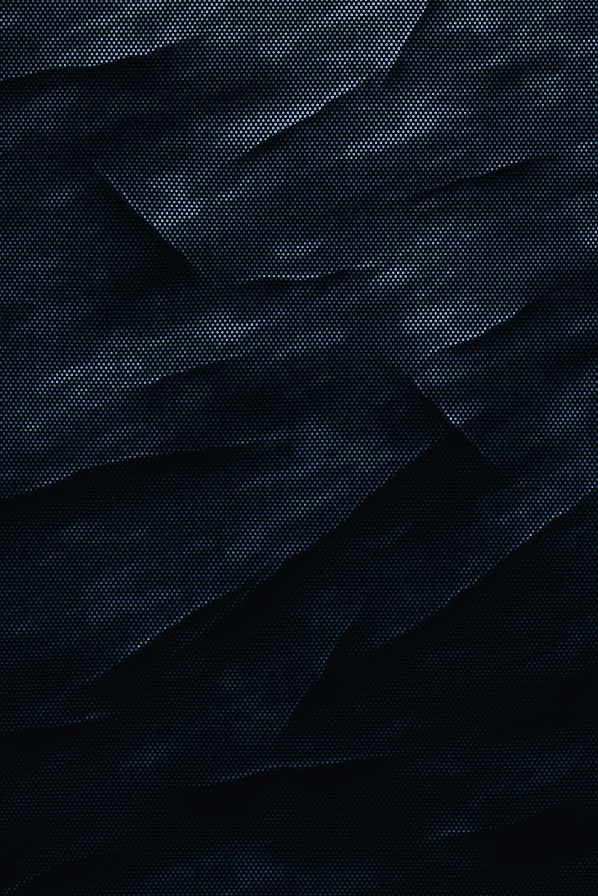
A Shadertoy shader for this texture:

```glsl
#define WEAVE_COLUMNS 122.0
#define WEAVE_ROWS 80.0
#define FOLD_COUNT 18
#define RIDGE_WIDTH 0.006
#define RIDGE_GAIN 0.95
#define SHADOW_DEPTH 0.88
#define LIGHT_TOP 0.80
#define LIGHT_BOTTOM 0.19
#define PATCHINESS 1.0
#define THREAD_GAIN 1.85

const float TAU = 6.2831853;

float hash(vec2 p) {
    return fract(sin(dot(p, vec2(127.1, 311.7))) * 43758.5453);
}

float noise(vec2 p) {
    vec2 cell = floor(p), f = fract(p);
    f = f * f * (3.0 - 2.0 * f);
    return mix(mix(hash(cell), hash(cell + vec2(1, 0)), f.x),
               mix(hash(cell + vec2(0, 1)), hash(cell + vec2(1, 1)), f.x), f.y);
}

float fbm(vec2 p) {
    float sum = 0.0, amplitude = 0.5;
    for (int i = 0; i < 4; i++) {
        sum += amplitude * noise(p);
        p = p * 2.03 + 3.7;
        amplitude *= 0.5;
    }
    return sum;
}

vec2 rotate(vec2 p, float angle) {
    float c = cos(angle), s = sin(angle);
    return vec2(c * p.x + s * p.y, c * p.y - s * p.x);
}

// One crease: x = lit ridge and slope above it, y = shadow below it
vec2 fold(vec2 p, float id, float height) {
    float across = fract(id * 0.618 + 0.25 * hash(vec2(id, 1.3)));
    vec2 center = vec2(across, height * (id + 0.5) / float(FOLD_COUNT));
    float kind = hash(vec2(id, 2.9));
    float size = hash(vec2(id, 5.7));
    float angle = mix(0.10, 0.68, hash(vec2(id, 4.1)));
    float reach = mix(0.14, 0.52, size * size);
    if (kind > 0.82) {
        angle = mix(-0.75, 1.05, step(0.9, kind));
        reach = 0.18;
    }
    float spread = mix(0.025, 0.10, size);

    vec2 q = rotate(p - center, angle);
    q.y += (hash(vec2(id, 8.9)) - 0.5) * 0.6 * q.x * q.x;
    q.y += 0.016 * (noise(q * 9.0 + id * 5.0) - 0.5);
    q.y += 0.006 * (noise(q * 30.0 + id * 7.0) - 0.5);

    float taper = smoothstep(reach, reach * 0.3, abs(q.x));
    float broken = smoothstep(0.3, 0.75, noise(vec2(q.x * 12.0, q.y * 30.0) + id * 3.1));
    float ridge = exp(-pow(q.y / RIDGE_WIDTH, 2.0)) * (0.25 + 0.75 * broken);
    float above = smoothstep(-0.002, 0.004, q.y);
    float slope = above * exp(-max(q.y, 0.0) / 0.03) * broken;
    float shadow = (1.0 - above) * exp(min(q.y, 0.0) / spread);
    return taper * vec2(ridge + 0.4 * slope, shadow);
}

// Staggered threads in level rows, 0 in the gaps and 1 on the crowns
float weave(vec2 p) {
    vec2 q = p * vec2(WEAVE_COLUMNS, WEAVE_ROWS) * TAU;
    float crowns = 0.5 + 0.38 * cos(q.x) * cos(q.y) + 0.12 * cos(2.0 * q.y);
    return smoothstep(0.32, 0.98, crowns);
}

vec3 clothColor(float v, float heightRatio) {
    vec3 gap = vec3(0.026, 0.036, 0.050);
    vec3 deep = vec3(0.04, 0.09, 0.13);
    vec3 blue = mix(vec3(0.07, 0.16, 0.26), vec3(0.11, 0.17, 0.225), heightRatio);
    vec3 steel = mix(vec3(0.19, 0.31, 0.46), vec3(0.29, 0.38, 0.48), heightRatio);
    vec3 glint = vec3(0.64, 0.73, 0.86);
    vec3 color = mix(gap * 0.75, gap, smoothstep(0.0, 0.08, v));
    color = mix(color, deep, smoothstep(0.10, 0.28, v));
    color = mix(color, blue, smoothstep(0.22, 0.50, v));
    color = mix(color, steel, smoothstep(0.42, 1.00, v));
    return mix(color, glint, smoothstep(0.95, 1.9, v));
}

void mainImage(out vec4 fragColor, in vec2 fragCoord) {
    vec2 p = fragCoord / iResolution.x;
    float height = iResolution.y / iResolution.x;
    float heightRatio = p.y / height;

    // Broad light falling from the upper right
    float light = mix(LIGHT_BOTTOM, LIGHT_TOP, smoothstep(0.1, 1.0, heightRatio));
    light *= 1.0 + 0.8 * (p.x - 0.5) * (2.0 * heightRatio - 0.8);

    // Uneven sheen drawn out along the folds, broad and then fine
    vec2 grainwise = rotate(p, 0.35);
    light *= 1.0 + PATCHINESS * 2.0 * (fbm(grainwise * vec2(3.0, 8.0)) - 0.47);
    float streaks = fbm(grainwise * vec2(12.0, 32.0) + 20.0);
    light *= 0.82 + 0.65 * smoothstep(0.45, 0.72, streaks);

    // Creases
    float ridges = 0.0, lit = 1.0;
    for (int i = 0; i < FOLD_COUNT; i++) {
        vec2 crease = fold(p, float(i), height);
        ridges += crease.x;
        lit *= 1.0 - SHADOW_DEPTH * crease.y;
    }
    light = max(light, 0.06) * lit;
    light += RIDGE_GAIN * min(ridges, 1.2) * (0.25 + light) * mix(0.4, 1.0, lit);

    // Threads bend slightly with the cloth and vary one by one
    vec2 bend = 0.005 * vec2(noise(p * 5.0), noise(p * 5.0 + 9.0));
    float thread = weave(p + bend);
    float value = light * (0.07 + THREAD_GAIN * thread);
    value *= 0.75 + 0.5 * noise(p * WEAVE_COLUMNS * 1.3);

    fragColor = vec4(clothColor(value, heightRatio), 1.0);
}
```
